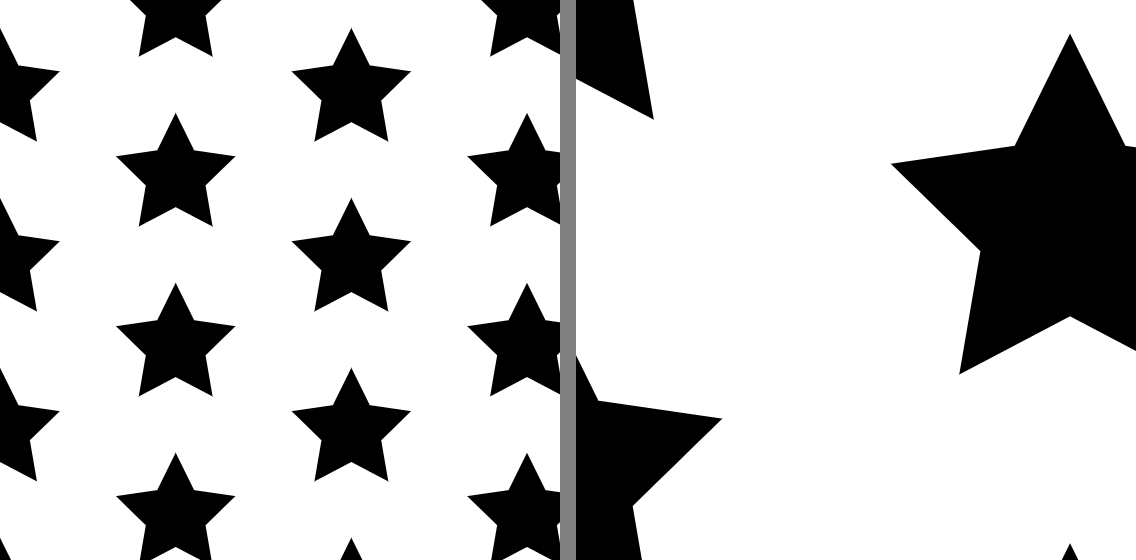
Left: the whole. Right: its middle third, enlarged.
A WebGL 1 fragment shader for this pattern:

```glsl
precision highp float;

uniform vec2 u_resolution;

const float PI = 3.14159265;
const vec2 SPACING = vec2(0.3137, 0.3034);  // column width, star period down a column
const float FIRST_ROW = 0.2311;             // centre height of a star in even columns
const float TIP_RADIUS = 0.1122;
const float VALLEY_RADIUS = 0.0561;
const vec3 PAPER = vec3(1.0);
const vec3 INK = vec3(0.0);

// Position relative to the nearest star centre; odd columns shift by half a period
vec2 halfDropCell(vec2 p, vec2 spacing, float firstRow) {
  float column = floor(p.x / spacing.x + 0.5);
  float drop = 0.5 * mod(column, 2.0) * spacing.y;
  float y = p.y - firstRow - drop;
  return vec2(p.x - column * spacing.x,
              mod(y + 0.5 * spacing.y, spacing.y) - 0.5 * spacing.y);
}

// Signed distance to the edge lines of an upright five-pointed star
float starDistance(vec2 p, float tipRadius, float valleyRadius) {
  float halfSector = PI / 5.0;
  float angle = atan(p.x, p.y);
  angle = abs(mod(angle + halfSector, 2.0 * halfSector) - halfSector);
  vec2 folded = length(p) * vec2(sin(angle), cos(angle));

  vec2 tip = vec2(0.0, tipRadius);
  vec2 valley = valleyRadius * vec2(sin(halfSector), cos(halfSector));
  vec2 edge = valley - tip;
  vec2 outward = normalize(vec2(-edge.y, edge.x));
  return dot(folded - tip, outward);
}

// Coverage of a shape, blended across one pixel
float coverage(float distance, float pixel) {
  return clamp(0.5 - distance / pixel, 0.0, 1.0);
}

void main() {
  float pixel = 1.0 / u_resolution.y;
  vec2 p = gl_FragCoord.xy * pixel;

  vec2 cell = halfDropCell(p, SPACING, FIRST_ROW);
  float star = coverage(starDistance(cell, TIP_RADIUS, VALLEY_RADIUS), pixel);

  gl_FragColor = vec4(mix(PAPER, INK, star), 1.0);
}
```
